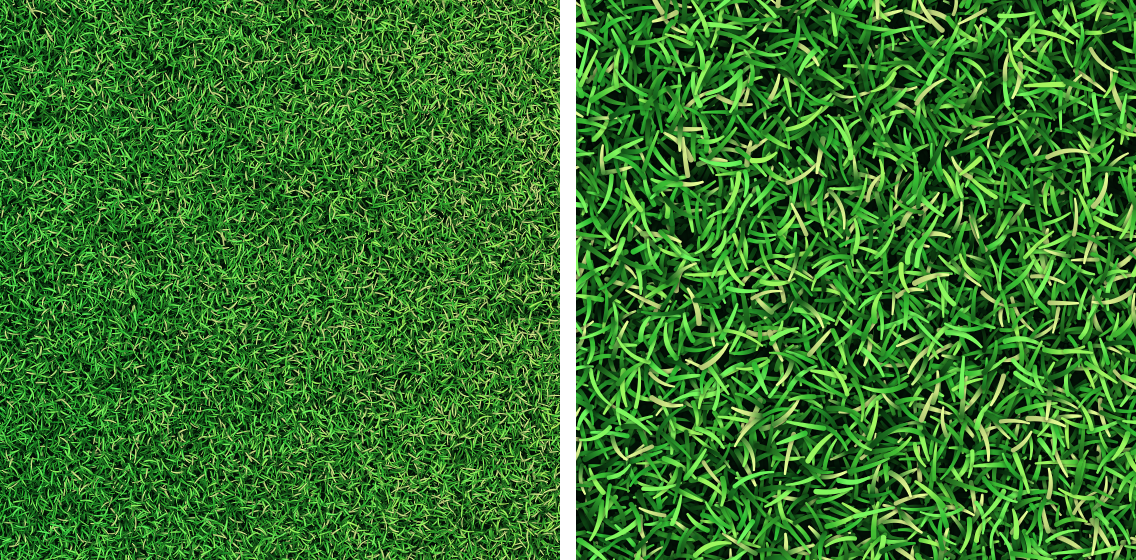
Left, the full canvas; right, a detail of the centre.
A WebGL 1 fragment shader for this texture:

```glsl
precision highp float;
// Dense lawn of short, curved grass blades seen from above.

uniform vec2 u_resolution;

const vec3 DEEP  = vec3(0.010, 0.070, 0.025);
const vec3 SHADE = vec3(0.060, 0.260, 0.070);
const vec3 LEAF  = vec3(0.150, 0.480, 0.140);
const vec3 FRESH = vec3(0.250, 0.740, 0.200);
const vec3 LIGHT = vec3(0.600, 0.970, 0.370);
const vec3 DRY   = vec3(0.880, 0.980, 0.570);

const int   LAYERS      = 9;
const float CELL        = 0.0135;  // grid spacing, one blade per cell and layer
const float HALF_WIDTH  = 0.0015;
const float BEND        = 0.26;    // sideways curve, relative to half length
const float SHADOW      = 0.34;    // darkening cast on the blades below
const float CONTRAST    = 1.42;    // spread of the tones about the middle
const float CLUMP_SCALE = 24.0;
const float CLUMP_DEPTH = 0.14;
const vec2  LEAN_CENTER = vec2(0.12, 0.42);
const float LEAN        = 0.95;    // how strongly blades point away from it

vec4 hash4(vec3 p) {
  vec4 q = fract(p.xyzx * vec4(0.1031, 0.1030, 0.0973, 0.1099));
  q += dot(q, q.wzxy + 33.33);
  return fract((q.xxyz + q.yzzw) * q.zywx);
}

float valueNoise(vec2 p) {
  vec2 i = floor(p), f = fract(p);
  f = f * f * (3.0 - 2.0 * f);
  float a = hash4(vec3(i, 3.0)).x;
  float b = hash4(vec3(i + vec2(1.0, 0.0), 3.0)).x;
  float c = hash4(vec3(i + vec2(0.0, 1.0), 3.0)).x;
  float d = hash4(vec3(i + 1.0, 3.0)).x;
  return mix(mix(a, b, f.x), mix(c, d, f.x), f.y);
}

float ramp(float lo, float hi, float x) {
  return clamp((x - lo) / (hi - lo), 0.0, 1.0);
}

// Green from deep shade (0) to sunlit tip (1).
vec3 grassColor(float tone) {
  vec3 c = mix(DEEP, SHADE, ramp(0.04, 0.26, tone));
  c = mix(c, LEAF, ramp(0.26, 0.52, tone));
  c = mix(c, FRESH, ramp(0.52, 0.76, tone));
  return mix(c, LIGHT, ramp(0.80, 1.02, tone));
}

// Paints the blade of one cell over the colour below it.
vec3 paintBlade(vec3 below, vec2 p, vec2 cell, vec2 shift, float layer,
                float clump, float pixel) {
  vec4 place = hash4(vec3(cell, layer * 17.0 + 5.0));
  vec4 look  = hash4(vec3(cell, layer * 17.0 + 11.0));
  vec2 center = (cell + place.xy) * CELL - shift;

  // Random heading, drawn outward across the lawn
  float angle = 6.2832 * place.z;
  vec2 heading = vec2(cos(angle), 1.2 * sin(angle));
  heading = normalize(heading + LEAN * (center - LEAN_CENTER) + 0.0001);

  // Curved, tapering shape
  float halfLength = CELL * mix(0.52, 0.92, place.w);
  vec2 offset = p - center;
  float along = dot(offset, heading);
  float across = dot(offset, vec2(-heading.y, heading.x));
  float s = clamp(along / halfLength, -1.0, 1.0);
  across -= BEND * (look.x * 2.0 - 1.0) * halfLength * (s * s - 0.4);
  float dist = length(vec2(along - s * halfLength, across));
  float t = 0.5 + 0.5 * s;
  float halfWidth = HALF_WIDTH * mix(0.75, 1.15, look.y) * (1.0 - 0.5 * t * t);
  float cover = clamp((halfWidth - dist) / pixel + 0.5, 0.0, 1.0);
  float shadow = 1.0 - smoothstep(0.0, HALF_WIDTH * 2.4, dist);

  // Tone rises with height and toward the tip
  float height = layer / float(LAYERS - 1);
  float side = clamp(center.x * 0.8 + center.y * 0.2, 0.0, 1.0);
  float tone = 0.78 * height + 0.55 * (look.z - 0.4) + 0.30 * (t - 0.75)
             + clump + 0.06 * (side - 0.5);
  tone = 0.5 + CONTRAST * (tone - 0.5);
  vec3 color = grassColor(tone);
  color.r *= mix(0.55, 1.25, 0.5 * side + 0.5 * fract(look.w * 7.0));
  float dry = step(look.w, 0.05 + 0.17 * side) * ramp(0.40, 0.70, tone);
  color = mix(color, DRY * mix(0.8, 1.05, t), dry);

  return mix(below * (1.0 - SHADOW * shadow), color, cover);
}

void main() {
  float pixel = 1.0 / min(u_resolution.x, u_resolution.y);
  vec2 p = gl_FragCoord.xy * pixel;
  float clump = CLUMP_DEPTH * (valueNoise(p * CLUMP_SCALE) * 0.6
              + valueNoise(p * CLUMP_SCALE * 2.3 + 9.0) * 0.4 - 0.42);

  // Stack the layers from the ground up
  vec3 color = DEEP;
  for (int i = 0; i < LAYERS; i++) {
    float layer = float(i);
    vec2 shift = CELL * (2.0 + hash4(vec3(layer, 7.0, 2.0)).xy);
    vec2 home = floor((p + shift) / CELL);
    for (int y = -1; y <= 1; y++) {
      for (int x = -1; x <= 1; x++) {
        vec2 cell = home + vec2(float(x), float(y));
        color = paintBlade(color, p, cell, shift, layer, clump, pixel);
      }
    }
  }
  gl_FragColor = vec4(color, 1.0);
}
```
